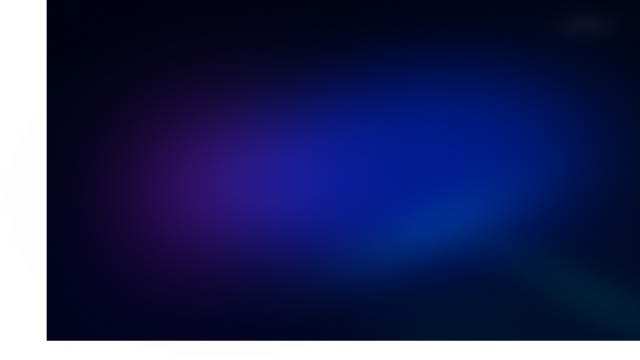
Write a WebGL 2 fragment shader that draws this background.

```glsl
#version 300 es
precision highp float;
// Dark panel on a white page, lit by soft blue, violet and teal glows.

#define PANEL_CORNER vec2(0.1296, 0.0535)
#define NIGHT_TOP    vec3(0.000, 0.010, 0.075)
#define NIGHT_BOTTOM vec3(0.000, 0.012, 0.120)
#define NIGHT_RIGHT  vec3(0.000, 0.040, 0.045)
#define BLUE         vec3(0.000, 0.085, 0.440)
#define VIOLET       vec3(0.135, 0.045, 0.200)
#define PLUM         vec3(0.085, 0.005, 0.080)
#define AZURE        vec3(0.000, 0.080, 0.060)
#define TEAL         vec3(0.000, 0.070, 0.055)
#define SMOKE        vec3(0.045, 0.042, 0.050)

uniform vec2 u_resolution;
out vec4 fragColor;

// Elliptical glow: a higher power gives a flatter core and a quicker edge.
float glow(vec2 p, vec2 center, vec2 radius, float angle, float power) {
    float c = cos(angle), s = sin(angle);
    vec2 d = p - center;
    vec2 q = vec2(c * d.x + s * d.y, c * d.y - s * d.x) / radius;
    return exp(-pow(length(q) + 1e-5, power));
}

float hash(vec2 p) {
    vec3 q = fract(vec3(p.xyx) * 0.1031);
    q += dot(q, q.yzx + 33.33);
    return fract((q.x + q.y) * q.z);
}

// Night gradient with the coloured lights added on top.
vec3 panelColor(vec2 p, float aspect) {
    vec3 color = mix(NIGHT_BOTTOM, NIGHT_TOP, smoothstep(0.0, 1.0, p.y));
    float right = smoothstep(0.3, 1.0, p.x / aspect);
    color += NIGHT_RIGHT * right * (1.0 - 0.8 * p.y);

    color += BLUE   * glow(p, vec2(1.150, 0.535), vec2(0.510, 0.290), 0.16, 3.0);
    color += VIOLET * glow(p, vec2(0.670, 0.515), vec2(0.290, 0.260), 0.00, 2.0);
    color += PLUM   * glow(p, vec2(0.480, 0.440), vec2(0.230, 0.250), 0.00, 2.0);
    color += AZURE  * glow(p, vec2(1.190, 0.355), vec2(0.290, 0.085), 0.42, 2.0);
    color += TEAL   * glow(p, vec2(1.640, 0.180), vec2(0.300, 0.075), -0.45, 2.0);
    color += TEAL   * glow(p, vec2(1.270, 0.090), vec2(0.220, 0.100), 0.00, 2.0) * 0.6;
    color += SMOKE  * glow(p, vec2(1.625, 0.930), vec2(0.080, 0.035), 0.00, 2.0);
    return color;
}

// White page with a barely visible halo behind the panel.
vec3 pageColor(vec2 p) {
    float d = length((p - vec2(0.625, 0.456)) / vec2(0.612, 0.452));
    return vec3(1.0 - 0.009 * (1.0 - smoothstep(0.96, 1.02, d)));
}

void main() {
    vec2 p = gl_FragCoord.xy / u_resolution.y;
    float aspect = u_resolution.x / u_resolution.y;
    float pixel = 1.0 / u_resolution.y;

    // Panel coverage, open toward the top and right of the canvas.
    vec2 inside = clamp((p - PANEL_CORNER) / pixel + 0.5, 0.0, 1.0);
    vec3 color = mix(pageColor(p), panelColor(p, aspect), inside.x * inside.y);

    // Fine dither against banding.
    color += (hash(gl_FragCoord.xy) - 0.5) / 255.0;
    fragColor = vec4(clamp(color, 0.0, 1.0), 1.0);
}
```
